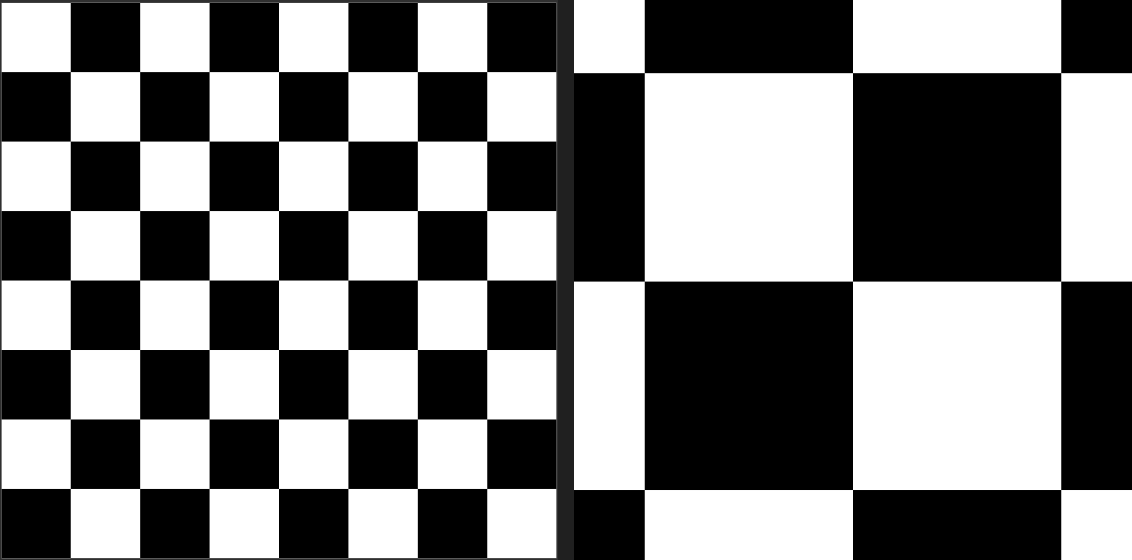
Left: the whole. Right: its middle third, enlarged.
Give the GLSL for this pattern, as a Shadertoy shader.

```glsl
// Black and white checkerboard of 8 by 8 squares in a thin charcoal frame.

const vec2 SQUARES = vec2(8.0);                // squares across and down
const vec2 FRAME_LOW = vec2(0.0024, 0.0028);   // left and bottom frame widths
const vec2 FRAME_HIGH = vec2(0.0024, 0.0047);  // right and top frame widths
const vec3 DARK = vec3(0.0);
const vec3 LIGHT = vec3(1.0);
const vec3 FRAME_COLOR = vec3(0.19);

// Smoothed square wave per axis: +1 on even squares, -1 on odd ones
vec2 squareWave(vec2 p, vec2 pixel) {
    vec2 edgeDistance = 0.5 - abs(mod(p + 0.5, 2.0) - 1.0);
    return clamp(2.0 * edgeDistance / pixel, -1.0, 1.0);
}

// Share of the pixel that lies inside the frame
float boardCoverage(vec2 uv, vec2 pixel) {
    vec2 inset = min(uv - FRAME_LOW, 1.0 - FRAME_HIGH - uv);
    vec2 cover = clamp(inset / pixel + 0.5, 0.0, 1.0);
    return cover.x * cover.y;
}

void mainImage(out vec4 fragColor, in vec2 fragCoord) {
    vec2 pixel = 1.0 / iResolution.xy;
    vec2 uv = fragCoord * pixel;

    // Board coordinates, one unit per square
    vec2 squaresPerUnit = SQUARES / (1.0 - FRAME_LOW - FRAME_HIGH);
    vec2 board = (uv - FRAME_LOW) * squaresPerUnit;

    // Alternate the squares; the lower left one is dark
    vec2 wave = squareWave(board, pixel * squaresPerUnit);
    vec3 color = mix(LIGHT, DARK, 0.5 + 0.5 * wave.x * wave.y);

    // Surround the board with the frame
    color = mix(FRAME_COLOR, color, boardCoverage(uv, pixel));
    fragColor = vec4(color, 1.0);
}
```
